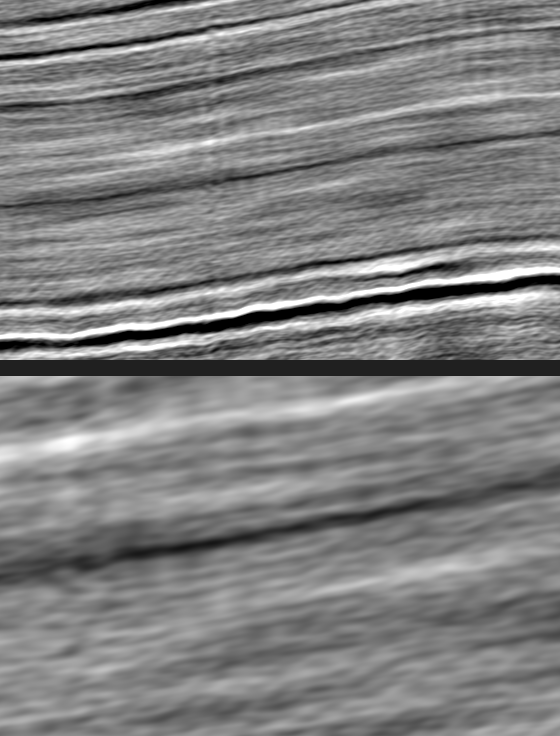
Top: the whole. Bottom: its middle third, enlarged.
Give the GLSL for this texture, as a Shadertoy shader.

```glsl
// Grey seismic section: gently folded strata rising to the right.
// Height is unfolded to a layer depth, stretched gradient noise draws the
// fine bedding, and a loop adds the strong dark and bright reflectors.

const float BASE_GREY = 0.515;
const int REFLECTOR_COUNT = 14;

// Reflectors: depth at the left edge, half width, signed strength
const vec3 REFLECTORS[REFLECTOR_COUNT] = vec3[REFLECTOR_COUNT](
    vec3(0.065, 0.009, -0.40), vec3(0.087, 0.008, 0.20),
    vec3(0.157, 0.008, -0.45), vec3(0.176, 0.008, 0.32),
    vec3(0.282, 0.006, 0.15),  vec3(0.298, 0.008, -0.38),
    vec3(0.468, 0.013, 0.23),  vec3(0.575, 0.008, -0.31),
    vec3(0.845, 0.009, -0.30), vec3(0.871, 0.011, 0.28),
    vec3(0.909, 0.008, 0.12),  vec3(0.939, 0.010, 0.75),
    vec3(0.965, 0.014, -1.00), vec3(0.997, 0.011, 0.40));

vec2 hashGradient(vec2 cell) {
    float angle = 6.2832 * fract(sin(dot(cell, vec2(127.1, 311.7))) * 43758.5);
    return vec2(cos(angle), sin(angle));
}

float gradientNoise(vec2 p) {
    vec2 i = floor(p), f = fract(p);
    vec2 w = f * f * f * (f * (f * 6.0 - 15.0) + 10.0);
    vec2 e = vec2(0.0, 1.0);
    float a = dot(hashGradient(i), f);
    float b = dot(hashGradient(i + e.yx), f - e.yx);
    float c = dot(hashGradient(i + e.xy), f - e.xy);
    float d = dot(hashGradient(i + e.yy), f - e.yy);
    return mix(mix(a, b, w.x), mix(c, d, w.x), w.y);
}

// Soft ridge of unit height
float band(float x, float centre, float halfWidth) {
    float t = (x - centre) / halfWidth;
    return exp(-t * t);
}

// Layer depth: distance from the top with the fold flattened out
float foldedDepth(float across, float down) {
    float rise = mix(across, smoothstep(0.0, 1.0, across), 0.6);
    return down + rise * mix(0.225, 0.173, down);
}

// Small undulations, rougher near the deep strong reflector
float undulation(vec2 q) {
    float rough = mix(0.003, 0.009, smoothstep(0.75, 0.95, q.y));
    return 0.008 * gradientNoise(q * vec2(3.5, 5.0))
         + rough * gradientNoise(q * vec2(13.0, 12.0) + 7.0);
}

// Bedding streaks from coarse to fine, plus grain
float bedding(vec2 q) {
    return 0.17 * gradientNoise(q * vec2(1.3, 18.0))
         + 0.23 * gradientNoise(q * vec2(2.6, 46.0) + 13.0)
         + 0.21 * gradientNoise(q * vec2(6.0, 95.0) + 29.0)
         + 0.13 * gradientNoise(q * vec2(38.0, 140.0) + 41.0);
}

float reflectors(vec2 q) {
    float sum = 0.0;
    for (int i = 0; i < REFLECTOR_COUNT; i++) {
        vec3 r = REFLECTORS[i];
        float vary = gradientNoise(vec2(q.x * 3.5, float(i) * 7.37 + 0.4));
        sum += r.z * (1.0 + 0.7 * vary) * band(q.y, r.x, r.y * (1.0 + 0.4 * vary));
    }
    return sum;
}

// Short bright and dark pair wedged in above the strong reflector
float lens(float across, float depth) {
    float extent = smoothstep(0.6, 0.72, across) * smoothstep(0.87, 0.77, across);
    return extent * (0.35 * band(depth, 0.884, 0.008) - 0.45 * band(depth, 0.904, 0.008));
}

// Faint steep streaks cutting across the deep layers
float steepStreaks(vec2 p, float depth) {
    vec2 q = vec2(p.x * 0.8 + p.y * 0.6, p.y * 0.8 - p.x * 0.6);
    return 0.13 * smoothstep(0.6, 0.85, depth) * gradientNoise(q * vec2(14.0, 85.0));
}

// Speckled vertical column of disturbed signal
float disturbance(vec2 q, float across) {
    return 0.24 * band(across, 0.38, 0.025) * gradientNoise(q * vec2(30.0, 75.0) + 3.0);
}

void mainImage(out vec4 fragColor, in vec2 fragCoord) {
    vec2 p = fragCoord / iResolution.y;
    float across = fragCoord.x / iResolution.x;
    vec2 q = vec2(p.x, foldedDepth(across, 1.0 - p.y));
    q.y += undulation(q);

    // Bedding contrast is higher in the shallow and the deepest layers
    float contrast = 0.95 + 0.35 * smoothstep(0.42, 0.2, q.y)
                          + 0.6 * smoothstep(0.83, 0.98, q.y);
    float grey = BASE_GREY + contrast * bedding(q);
    grey += reflectors(q) + lens(across, q.y);
    grey += steepStreaks(p, q.y) + disturbance(q, across);

    fragColor = vec4(vec3(clamp(grey, 0.0, 1.0)), 1.0);
}
```
